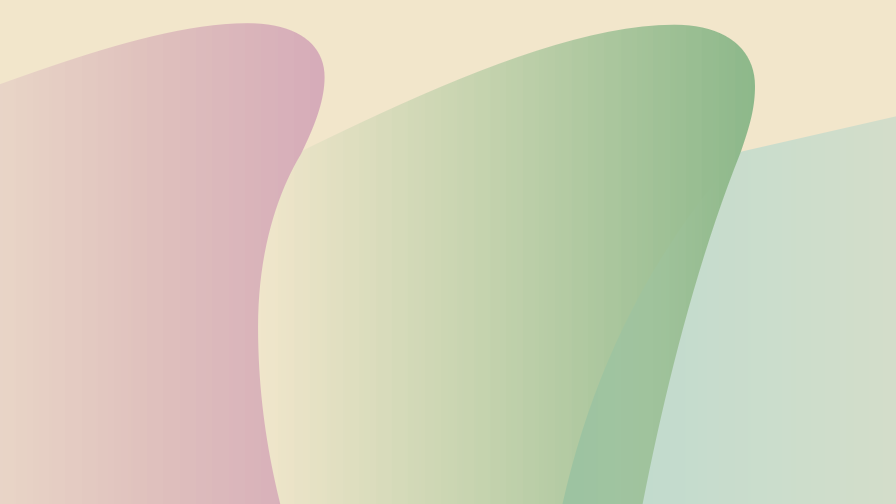
This background is drawn by a Shadertoy shader. Its source:

```glsl
// Overlapping pastel waves in rose, green and mint on a cream ground.
#define CREAM vec3(0.95, 0.90, 0.797)
#define CURVE_STEPS 20
#define BAND_WIDTH 0.0324
#define BAND_STRENGTH 0.6
#define OVERLAP_TINT vec3(0.615, 0.765, 0.63)

// Outline state: pen position, nearest squared distance, even-odd sign.
struct Path { vec2 pen; float dist2; float side; };

Path moveTo(vec2 start) { return Path(start, 1e3, 1.0); }

void lineTo(inout Path path, vec2 p, vec2 end) {
    vec2 edge = end - path.pen, rel = p - path.pen;
    vec2 gap = rel - edge * clamp(dot(rel, edge) / dot(edge, edge), 0.0, 1.0);
    path.dist2 = min(path.dist2, dot(gap, gap));
    if ((path.pen.y > p.y) != (end.y > p.y)) {
        float crossing = path.pen.x + edge.x * rel.y / edge.y;
        if (p.x < crossing) path.side = -path.side;
    }
    path.pen = end;
}

// Cubic Bezier flattened into short lines.
void curveTo(inout Path path, vec2 p, vec2 b, vec2 c, vec2 d) {
    vec2 a = path.pen;
    for (int i = 1; i <= CURVE_STEPS; i++) {
        float t = float(i) / float(CURVE_STEPS), s = 1.0 - t;
        lineTo(path, p, s*s*s*a + 3.0*s*s*t*b + 3.0*s*t*t*c + t*t*t*d);
    }
}

// Anti-aliased coverage of a closed path.
float coverage(Path path) {
    return clamp(0.5 - path.side * sqrt(path.dist2) * iResolution.y, 0.0, 1.0);
}

float roseWave(vec2 p) {
    Path path = moveTo(vec2(-0.1, 0.80));
    lineTo(path, p, vec2(0.0, 0.833));
    curveTo(path, p, vec2(0.162, 0.891), vec2(0.347, 0.954), vec2(0.491, 0.954));
    curveTo(path, p, vec2(0.590, 0.954), vec2(0.644, 0.912), vec2(0.644, 0.847));
    curveTo(path, p, vec2(0.644, 0.792), vec2(0.616, 0.734), vec2(0.597, 0.694));
    curveTo(path, p, vec2(0.551, 0.618), vec2(0.512, 0.502), vec2(0.512, 0.352));
    curveTo(path, p, vec2(0.512, 0.213), vec2(0.532, 0.097), vec2(0.556, 0.0));
    lineTo(path, p, vec2(0.58, -0.1));
    lineTo(path, p, vec2(-0.1, -0.1));
    lineTo(path, p, vec2(-0.1, 0.80));
    return coverage(path);
}

float greenWave(vec2 p) {
    Path path = moveTo(vec2(0.463, 0.63));
    lineTo(path, p, vec2(0.606, 0.704));
    curveTo(path, p, vec2(0.856, 0.826), vec2(1.134, 0.951), vec2(1.338, 0.951));
    curveTo(path, p, vec2(1.440, 0.951), vec2(1.498, 0.903), vec2(1.498, 0.829));
    curveTo(path, p, vec2(1.498, 0.780), vec2(1.484, 0.741), vec2(1.470, 0.699));
    curveTo(path, p, vec2(1.382, 0.479), vec2(1.319, 0.225), vec2(1.275, 0.0));
    lineTo(path, p, vec2(1.255, -0.1));
    lineTo(path, p, vec2(0.463, -0.1));
    lineTo(path, p, vec2(0.463, 0.63));
    return coverage(path);
}

float mintWave(vec2 p) {
    Path path = moveTo(vec2(1.09, -0.1));
    lineTo(path, p, vec2(1.116, 0.0));
    curveTo(path, p, vec2(1.169, 0.236), vec2(1.273, 0.479), vec2(1.470, 0.699));
    lineTo(path, p, vec2(1.9, 0.797));
    lineTo(path, p, vec2(1.9, -0.1));
    lineTo(path, p, vec2(1.09, -0.1));
    return coverage(path);
}

// Three-stop horizontal gradient.
vec3 ramp(float x, vec3 stops, vec3 left, vec3 middle, vec3 right) {
    vec3 color = mix(left, middle, clamp((x - stops.x) / (stops.y - stops.x), 0.0, 1.0));
    return mix(color, right, clamp((x - stops.y) / (stops.z - stops.y), 0.0, 1.0));
}

void mainImage(out vec4 fragColor, in vec2 fragCoord) {
    vec2 p = fragCoord / iResolution.y;

    // Gradients step softly in narrow vertical bands.
    float banded = (floor(p.x / BAND_WIDTH) + 0.5) * BAND_WIDTH;
    float x = mix(p.x, banded, BAND_STRENGTH);

    vec3 rose = ramp(x, vec3(0.0, 0.30, 0.64),
        vec3(0.912, 0.835, 0.78), vec3(0.875, 0.755, 0.74), vec3(0.838, 0.672, 0.725));
    vec3 green = ramp(x, vec3(0.52, 0.95, 1.50),
        vec3(0.94, 0.90, 0.795), vec3(0.775, 0.828, 0.685), vec3(0.55, 0.72, 0.54));
    vec3 mint = ramp(x, vec3(1.26, 1.52, 1.78),
        vec3(0.757, 0.858, 0.805), vec3(0.795, 0.866, 0.80), vec3(0.828, 0.868, 0.79));

    // The mint wave shows through the green one, fading to the right.
    float mintMask = mintWave(p);
    float tint = 1.0 - smoothstep(1.12, 1.46, p.x);
    green = mix(green, OVERLAP_TINT, mintMask * tint);

    // Layers from back to front.
    vec3 color = mix(CREAM, mint, mintMask);
    color = mix(color, green, greenWave(p));
    color = mix(color, rose, roseWave(p));
    fragColor = vec4(color, 1.0);
}
```
